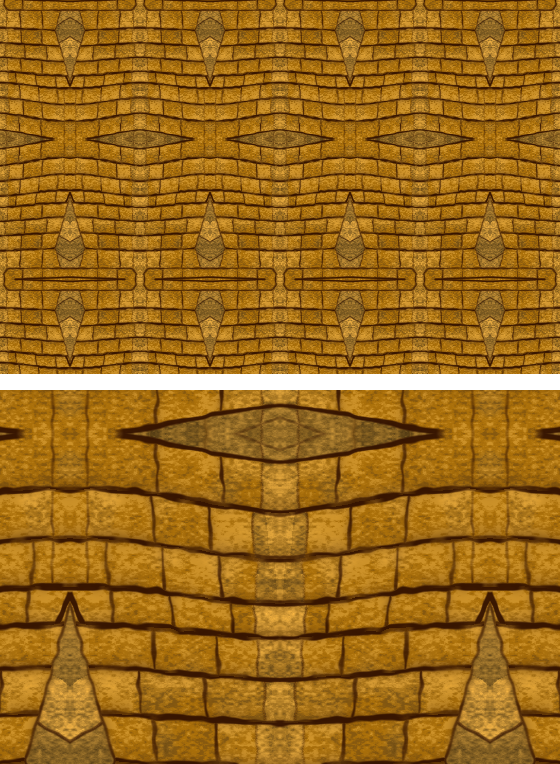
Top: the whole. Bottom: its middle third, enlarged.
Reproduce this pattern procedurally as a Shadertoy shader.

```glsl
// Weathered golden brickwork, mirrored left-right and top-bottom like a kaleidoscope.
// The plane folds into one 96 x 192 tile (768 units span the canvas width); sagging
// courses, joints, a spike, a diamond and a rounded bar are drawn there as distances.

float hash(vec2 p) {
    vec3 q = fract(p.xyx * 0.1031);
    q += dot(q, q.yzx + 33.33);
    return fract((q.x + q.y) * q.z);
}

float noise(vec2 p) {
    vec2 i = floor(p), f = fract(p);
    f = f * f * (3.0 - 2.0 * f);
    return mix(mix(hash(i), hash(i + vec2(1, 0)), f.x),
               mix(hash(i + vec2(0, 1)), hash(i + vec2(1, 1)), f.x), f.y);
}

float fbm(vec2 p) {
    float sum = 0.0, amp = 0.5;
    for (int i = 0; i < 4; i++) {
        sum += amp * noise(p);
        p = p * 2.03 + 17.0;
        amp *= 0.5;
    }
    return sum / 0.94;
}

// Coverage of the region d < 0, softened over about one pixel
float fill(float d) {
    float soft = 460.0 / iResolution.x + 0.3;
    return 1.0 - smoothstep(-soft, soft, d);
}

float stroke(float d, float halfWidth) {
    return fill(abs(d) - halfWidth);
}

void mainImage(out vec4 fragColor, in vec2 fragCoord) {
    // Fold: x = 0 on the spike axis, 96 on the diamond axis; y = 0 on the diamond seam
    vec2 pos = vec2(fragCoord.x, iResolution.y - fragCoord.y) * 768.0 / iResolution.x;
    vec2 tile = abs(mod(pos + vec2(0, 1), vec2(192, 384)) - vec2(96, 192));
    float rough = fbm(tile * 0.13);
    vec2 p = tile + 1.4 * (vec2(noise(tile * 0.2 + 40.0), noise(tile * 0.2 + 80.0)) - 0.5)
           * smoothstep(0.0, 5.0, min(tile, vec2(96, 192) - tile));

    // Courses sag toward the diamond axis and level out at the bar
    float sag = 13.0 * smoothstep(8.0, 104.0, p.x);
    float y = (p.y - sag) / (1.0 - sag / 192.0);
    float bounds[8] = float[8](0.0, 25.0, 48.0, 70.0, 87.0, 107.0, 128.0, 150.0);
    float course = -1.0, below = 0.0, bed = 1e3;
    for (int i = 0; i < 8; i++) {
        float d = y - bounds[i];
        if (d > 0.0) {
            course = float(i);
            below = d;
        }
        if (i > 0 && abs(d) < abs(bed)) bed = d;
    }

    // Larger shapes
    float bar = length(max(vec2(p.x, 192.0 - p.y) - vec2(81, 6), 0.0)) - 9.0;
    float inBar = fill(bar);
    if (bar < 0.0) course = 8.0;
    float spike = max(p.x - min((p.y - 78.0) * 0.28, 20.0 - (p.y - 150.0) * 0.25), -bar);
    float inSpike = fill(spike);
    float inDiamond = fill(y) * smoothstep(18.0, 26.0, p.x);
    float columnEdge = 83.0 + 6.0 * hash(vec2(course, 31));
    float inColumn = fill(columnEdge - p.x) * (1.0 - inBar);

    // Bricks laid out from the narrow column on the diamond axis
    float brickLength = mix(24.0, 32.0, hash(vec2(course, 3)));
    float along = (columnEdge - p.x + 0.06 * below) / brickLength + 0.6 * hash(vec2(course, 9));
    float joint = (0.5 - abs(fract(along) - 0.5)) * brickLength;
    joint = p.x < 14.0 || p.x > columnEdge ? 1e3 : joint;
    float tone = hash(vec2(floor(along) + 20.0 * inColumn, course + 5.0));

    // Brick faces: body colour, fine grain, a lit upper edge and pale accents
    float grain = fbm(tile * vec2(0.5, 0.85) + 30.0);
    float light = 0.52 + 0.45 * (tone - 0.5) + 0.7 * (rough - 0.5) + 1.3 * (grain - 0.5);
    light += 0.22 * exp(-0.25 * abs(below - 4.0)) * (1.0 - inSpike);
    vec3 col = mix(vec3(0.53, 0.35, 0.06), vec3(0.67, 0.44, 0.04), smoothstep(0.08, 0.48, light));
    col = mix(col, vec3(0.80, 0.57, 0.16), smoothstep(0.48, 0.95, light));
    float wash = 0.4 * smoothstep(0.5, 0.8, noise(tile * 0.07 + 90.0));
    float pale = max(max(0.9 * inSpike, 0.8 * inDiamond), max(0.65 * inColumn, wash));
    col = mix(col, vec3(0.69, 0.51, 0.20) * (0.62 + 0.7 * light), pale);
    float band = hash(vec2(floor((p.y + 0.6 * p.x - 115.0) / 26.0), 71));
    col *= (1.0 - 0.22 * inDiamond) * (1.0 - 0.25 * band * inSpike);

    // Mortar: beds swell and fade along each brick, uprights are thin and worn
    float open = (1.0 - inBar) * (1.0 - inSpike);
    float wear = noise(tile * vec2(0.1, 0.16) + 11.0);
    float gap = noise(vec2(tile.x * 0.13, course * 5.0 + tile.y * 0.1) + 51.0);
    float dark = stroke(bed, 0.7 + 1.3 * wear) * mix(0.55, 1.0, smoothstep(0.2, 0.6, gap)) * open;
    float upright = stroke(joint, 0.35 + 0.8 * wear) * (1.0 - inSpike) * (1.0 - inDiamond);
    upright = max(upright, 0.6 * stroke(p.x - columnEdge, 0.6) * (1.0 - inBar));
    upright = max(upright, 0.75 * stroke(p.x - 8.0, 0.6) * fill(y - 70.0));
    dark = max(dark, upright * (0.35 + 0.6 * gap));

    // Spike outline, black cap and inner chevrons
    dark = max(dark, (0.3 + 0.6 * wear) * stroke(spike, 0.7));
    dark = max(dark, fill(max(abs(p.x - (p.y - 73.0) * 0.45) - 1.5, abs(p.y - 79.5) - 7.5)));
    float chevron = abs(abs(p.y + 0.6 * p.x - 154.0) - 13.0);
    dark = max(dark, 0.7 * stroke(chevron, 0.8) * inSpike);

    // Diamond: tapering wedge edges and a ring around its eye
    dark = max(dark, stroke(p.y - sag, 1.6 - 0.008 * p.x) * smoothstep(18.0, 25.0, p.x));
    dark = max(dark, 0.4 * stroke((96.0 - p.x) * 0.35 + p.y - 7.0, 0.6) * inDiamond);

    // Bar: rounded outline and a slim lens along its seam
    dark = max(dark, stroke(bar, 0.6 + 0.8 * wear) * (0.55 + 0.45 * gap));
    dark = max(dark, stroke(192.0 - p.y - 3.0 + p.x / 25.0, 1.2) * fill(p.x - 76.0));

    // Shadow around beds and joints, then the mortar itself
    float bedShade = exp(-abs(bed) * (bed > 0.0 ? 0.65 : 0.3)) * open;
    float edge = min(joint, min(abs(bar), abs(spike)));
    float shade = max(bedShade, 0.7 * exp(-edge * 0.6)) * smoothstep(0.2, 0.65, rough);
    col = mix(col, vec3(0.36, 0.21, 0.03), 0.75 * shade);
    fragColor = vec4(mix(col, vec3(0.20, 0.07, 0.0), 0.95 * dark), 1.0);
}
```
